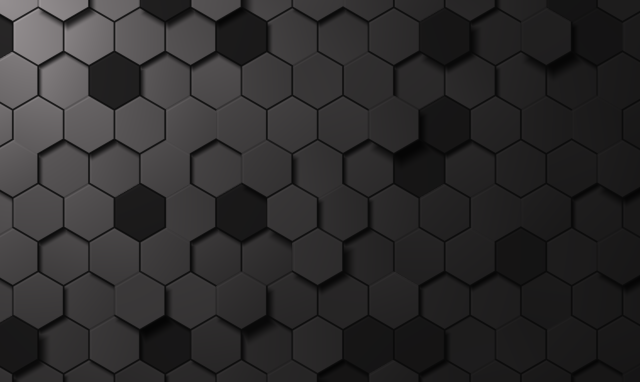
Give the GLSL for this background, as a WebGL 1 fragment shader.

```glsl
precision highp float;
// Dark wall of hexagonal tiles at uneven depths, lit from the upper left corner.

uniform vec2 u_resolution;

// Layout, in canvas heights
const float PITCH = 0.133;               // width of one tile
const vec2 ORIGIN = vec2(0.0335, 0.098); // centre of tile (0, 0)

// Relief, in tile widths
const float GAP = 0.017;                 // half width of the seams
const float RIM = 0.022;                 // width of the lit rims
const float SHADOW_REACH = 0.14;
const float SHADOW_BLUR = 0.075;
const float SHADOW_DEPTH = 0.78;
const vec2 TO_LIGHT = vec2(-0.6, 0.8);

// Shares of special tiles
const float RAISED_SHARE = 0.13;
const float SUNKEN_SHARE = 0.22;
const float DARK_SHARE = 0.10;
const float MERGED_SHARE = 0.06;         // seams that close up

// Light and colour
const float AMBIENT = 0.05;
const float GLOW = 0.55;
const float FALLOFF = 1.4;
const vec3 TINT = vec3(1.02, 0.985, 0.995);
const vec3 SEAM_COLOR = vec3(0.035);

const vec2 HEX = vec2(0.5, 0.8660254);   // half-column and row steps

float hash(vec2 p) {
  vec3 q = fract(vec3(p.xyx) * 0.1031);
  q += dot(q, q.yzx + 33.33);
  return fract((q.x + q.y) * q.z);
}

// Signed distance to an upright hexagon one unit wide
float hexDistance(vec2 p) {
  p = abs(p);
  return max(p.x, dot(p, HEX)) - 0.5;
}

// Index of the tile around q, in half columns and rows
vec2 tileIndex(vec2 q) {
  vec2 cell = 2.0 * HEX;
  vec2 a = floor(q / cell + 0.5);
  vec2 b = floor(q / cell) + 0.5;
  vec2 da = q - a * cell;
  vec2 db = q - b * cell;
  return 2.0 * (dot(da, da) < dot(db, db) ? a : b);
}

float tileHeight(vec2 id) {
  float r = hash(id + 71.0);
  float h = 0.18 * hash(id + 19.0);
  if (r > 1.0 - RAISED_SHARE) h += 0.95;
  if (r < SUNKEN_SHARE) h -= 0.65;
  return h;
}

vec3 wall(vec2 p, float aspect, float px) {
  vec2 q = (p - ORIGIN) / PITCH;
  vec2 id = tileIndex(q);
  vec2 local = q - id * HEX;
  float height = tileHeight(id);

  // Tile face: corner glow, slight tilt, a few darker tiles
  float d = distance(p * vec2(1.673 / aspect, 1.0), vec2(0.0, 1.0));
  float shade = AMBIENT + GLOW * exp(-FALLOFF * d);
  vec2 tilt = vec2(hash(id + 43.0), hash(id + 57.0)) - 0.5;
  shade *= 0.94 + 0.12 * hash(id + 31.0) + 0.2 * dot(local, tilt);
  if (hash(id + 97.0) < DARK_SHARE) shade = 0.06 + 0.16 * shade;

  // Seams, lit rims and cast shadows from the six neighbours
  float seam = 0.0;
  float rim = 0.0;
  float shadow = 0.0;
  for (int i = 0; i < 6; i++) {
    float angle = float(i) * 1.0471976;
    vec2 dir = vec2(cos(angle), sin(angle));
    vec2 stepId = floor(dir / HEX + 0.5);
    float rise = tileHeight(id + stepId) - height;
    float facing = dot(dir, TO_LIGHT);
    float edge = 0.5 - dot(local, dir);

    float line = 1.0 - smoothstep(GAP - px, GAP + px, edge);
    line *= 1.0 - 0.8 * smoothstep(0.25, 0.7, -rise * facing);
    if (abs(rise) < 0.3 && hash(2.0 * id + stepId + 211.0) < MERGED_SHARE) line = 0.0;
    seam = max(seam, line);

    float band = 1.0 - smoothstep(0.0, RIM, abs(edge - GAP - RIM));
    rim = max(rim, band * max(facing, 0.0) * step(rise, 0.1));

    float drop = max(rise, 0.0);
    float blur = 0.02 + SHADOW_BLUR * drop;
    float shadowEdge = hexDistance(local - dir + TO_LIGHT * SHADOW_REACH * drop);
    float cover = 1.0 - smoothstep(-blur, blur, shadowEdge);
    shadow = max(shadow, cover * min(4.0 * drop, 1.0));
  }

  shade *= (1.0 + 0.13 * rim) * (1.0 - SHADOW_DEPTH * shadow);
  return mix(TINT * shade, SEAM_COLOR, 0.85 * seam);
}

void main() {
  float aspect = u_resolution.x / u_resolution.y;
  float px = 0.5 / (u_resolution.y * PITCH);
  vec3 color = vec3(0.0);
  // Four samples smooth the borders between tiles
  for (int i = 0; i < 4; i++) {
    vec2 offset = vec2(mod(float(i), 2.0), floor(float(i) * 0.5)) * 0.5 - 0.25;
    color += wall((gl_FragCoord.xy + offset) / u_resolution.y, aspect, px);
  }
  gl_FragColor = vec4(color * 0.25, 1.0);
}
```
